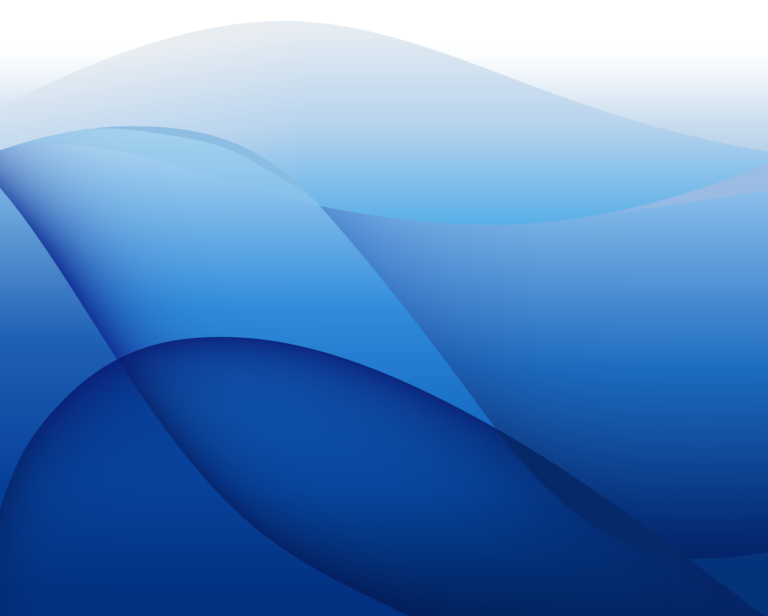
Write a Shadertoy shader that draws this background.

```glsl
// Layered translucent blue waves flowing beneath a white sky.

#define SHADE_WIDTH 0.075
#define HILL_SHADE_WIDTH 0.10
#define SHEET_SHADE 0.50
#define RIBBON_SHADE 0.92
#define HILL_SHADE 0.80
#define RIM_WIDTH 0.013

const vec3 WHITE = vec3(1.0);
const vec3 NAVY = vec3(0.02, 0.14, 0.40);
const vec3 INDIGO = vec3(0.06, 0.17, 0.57);

// Cubic between two anchors (x, depth, slope), straight past the end.
float span(float x, vec3 a, vec3 b) {
    float w = b.x - a.x;
    float t = clamp((x - a.x) / w, 0.0, 1.0);
    float s = 1.0 - t;
    float y = s * s * (1.0 + 2.0 * t) * a.y + t * t * (3.0 - 2.0 * t) * b.y;
    return y + w * t * s * (s * a.z - t * b.z) + b.z * max(x - b.x, 0.0);
}

// Wave outlines, as depth below the top edge.
float veilTop(float x) {
    vec3 crest = vec3(0.371, 0.034, 0.0), fall = vec3(0.716, 0.150, 0.46);
    return x < crest.x ? span(x, vec3(0.0, 0.174, -0.63), crest)
         : x < fall.x ? span(x, crest, fall)
         : span(x, fall, vec3(1.0, 0.246, 0.20));
}

float veilBottom(float x) {
    vec3 fall = vec3(0.404, 0.331, 0.26), trough = vec3(0.638, 0.365, 0.0);
    return x < fall.x ? span(x, vec3(0.0, 0.244, -0.30), fall)
         : x < trough.x ? span(x, fall, trough)
         : span(x, trough, vec3(1.0, 0.265, -0.52));
}

float ribbonTop(float x) {
    vec3 crest = vec3(0.169, 0.205, 0.0), bend = vec3(0.414, 0.331, 1.38);
    vec3 fall = vec3(0.645, 0.695, 1.70), trough = vec3(0.911, 0.907, 0.0);
    return x < crest.x ? span(x, vec3(0.0, 0.244, -0.43), crest)
         : x < bend.x ? span(x, crest, bend)
         : x < fall.x ? span(x, bend, fall)
         : x < trough.x ? span(x, fall, trough)
         : span(x, trough, vec3(1.0, 0.896, -0.25));
}

float ribbonBottom(float x) {
    vec3 fall = vec3(0.154, 0.586, 1.90), bend = vec3(0.286, 0.803, 1.31);
    return x < fall.x ? span(x, vec3(0.0, 0.305, 1.44), fall)
         : x < bend.x ? span(x, fall, bend)
         : span(x, bend, vec3(0.527, 0.997, 0.63));
}

float hillTop(float x) {
    vec3 rise = vec3(0.065, 0.673, -1.44), crest = vec3(0.289, 0.547, 0.0);
    vec3 fall = vec3(0.645, 0.695, 0.70);
    return x < rise.x ? span(x, vec3(0.0, 0.827, -4.0), rise)
         : x < crest.x ? span(x, rise, crest)
         : x < fall.x ? span(x, crest, fall)
         : span(x, fall, vec3(0.996, 1.0, 0.93));
}

// Signed distance below an outline, and its smooth coverage.
float below(float depth, float outline) {
    float slope = dFdx(outline) * iResolution.x;
    return (depth - outline) / sqrt(1.0 + slope * slope);
}

float cover(float d) {
    return smoothstep(-0.8, 0.8, d * iResolution.y);
}

float shade(float d, float width) {
    return exp(-max(d, 0.0) / width);
}

// Three evenly spaced colours between two depths.
vec3 ramp(float y, float from, float to, vec3 a, vec3 b, vec3 c) {
    float t = clamp((y - from) / (to - from), 0.0, 1.0) * 2.0;
    return mix(mix(a, b, min(t, 1.0)), c, max(t - 1.0, 0.0));
}

void mainImage(out vec4 fragColor, in vec2 fragCoord) {
    float x = fragCoord.x / iResolution.x;
    float y = 1.0 - fragCoord.y / iResolution.y;
    float veilIn = below(y, veilTop(x));
    float veilOut = below(y, veilBottom(x));
    float ribbon = below(y, ribbonTop(x));
    float ribbonOut = below(y, ribbonBottom(x));
    float hill = below(y, hillTop(x));

    // Sky and pale veil
    vec3 sky = mix(WHITE, vec3(0.72, 0.82, 0.91), smoothstep(0.06, 0.27, y));
    float veilDepth = y - 0.20 * max(0.4 - x, 0.0);
    vec3 veil = ramp(veilDepth, 0.04, 0.36, vec3(0.91, 0.93, 0.95),
                     vec3(0.72, 0.83, 0.93), vec3(0.36, 0.69, 0.91));
    vec3 color = mix(sky, veil, cover(veilIn));

    // Right sheet, with a faint lilac sliver under the veil
    vec3 sheet = ramp(y, 0.30, 0.90, vec3(0.56, 0.76, 0.93),
                      vec3(0.11, 0.42, 0.75), vec3(0.01, 0.15, 0.44));
    vec3 sheetDark = mix(vec3(0.17, 0.40, 0.75), NAVY, smoothstep(0.40, 0.85, y));
    sheet = mix(sheet, sheetDark, SHEET_SHADE * shade(-ribbon, SHADE_WIDTH));
    float sliver = cover(0.349 - 0.19 * (x - 0.79) - y) * smoothstep(0.76, 0.90, x);
    sheet = mix(sheet, vec3(0.62, 0.73, 0.88), 0.8 * sliver);
    color = mix(color, sheet, cover(veilOut));

    // Bright ribbon, shaded along its lower left edge
    vec3 band = ramp(y, 0.22, 0.78, vec3(0.70, 0.85, 0.95),
                     vec3(0.19, 0.55, 0.86), vec3(0.04, 0.35, 0.72));
    band = mix(band, vec3(0.02, 0.20, 0.48), smoothstep(0.75, 0.92, y));
    float bandShade = RIBBON_SHADE * mix(0.65, 1.0, smoothstep(0.25, 0.45, y));
    band = mix(band, INDIGO, bandShade * shade(-ribbonOut, 0.6 * SHADE_WIDTH));
    band = mix(band, vec3(0.55, 0.77, 0.91), 0.4 * cover(-veilOut));
    float rim = RIM_WIDTH * smoothstep(0.10, 0.25, x) * smoothstep(0.42, 0.34, x);
    band = mix(band, vec3(0.52, 0.72, 0.87), 0.7 * cover(rim - ribbon) * step(0.001, rim));
    color = mix(color, band, cover(ribbon));

    // Left sheet
    vec3 left = ramp(y, 0.30, 0.80, vec3(0.48, 0.70, 0.89),
                     vec3(0.12, 0.38, 0.71), vec3(0.02, 0.24, 0.60));
    color = mix(color, left, cover(ribbonOut));

    // Deep hill, darkest at its crest and where the ribbon crosses it
    vec3 deep = ramp(y, 0.58, 1.0, vec3(0.07, 0.36, 0.71),
                     vec3(0.03, 0.28, 0.63), vec3(0.00, 0.14, 0.37));
    deep = mix(deep, vec3(0.01, 0.16, 0.43), 0.45 * smoothstep(0.50, 0.85, x));
    deep = mix(deep, vec3(0.02, 0.10, 0.36), 0.7 * shade(-ribbonOut, 0.5 * SHADE_WIDTH));
    vec3 deepLeft = mix(vec3(0.03, 0.26, 0.61), vec3(0.01, 0.19, 0.50), smoothstep(0.75, 1.0, y));
    deep = mix(deep, deepLeft, cover(ribbonOut));
    vec3 crestDark = mix(vec3(0.04, 0.10, 0.45), NAVY, smoothstep(0.60, 0.80, y));
    deep = mix(deep, crestDark, HILL_SHADE * shade(hill, 0.5 * HILL_SHADE_WIDTH));
    deep = mix(deep, vec3(0.02, 0.16, 0.41), cover(-ribbon));
    color = mix(color, deep, cover(hill));

    fragColor = vec4(color, 1.0);
}
```
